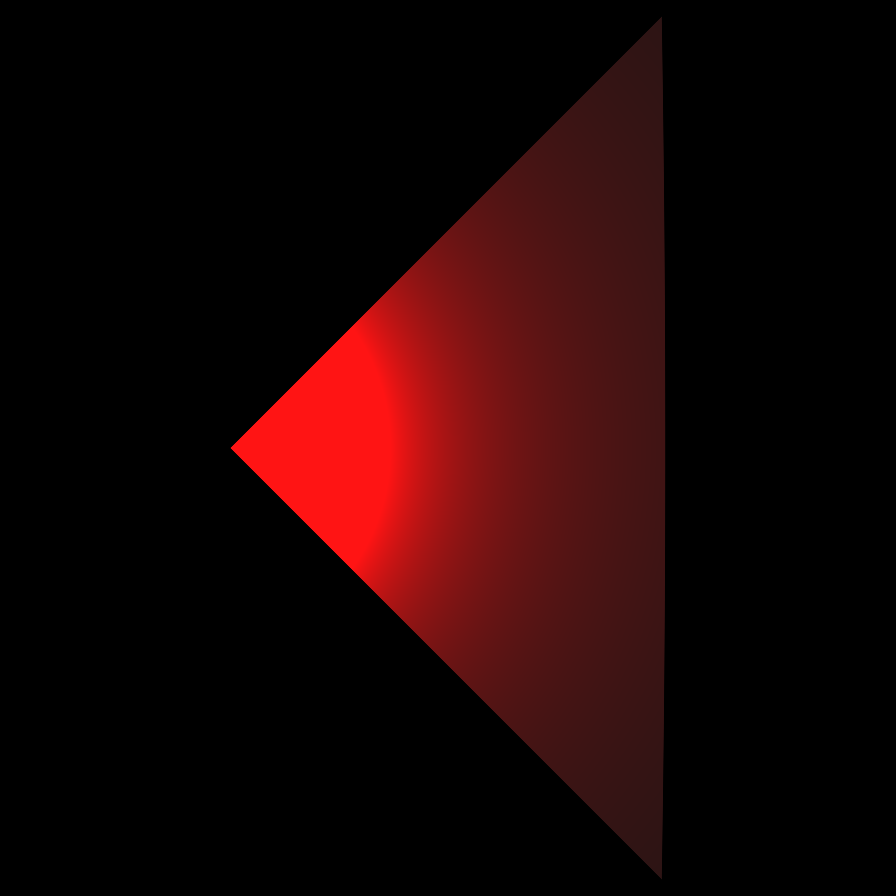
A WebGL 2 fragment shader for this background:

```glsl
#version 300 es
precision highp float;
// A red wedge of light opening to the right on black. The wedge is a distance
// function: two straight sides and a faintly bowed end. Its glow falls off with
// the inverse square of the distance to a source hidden behind the tip.

uniform vec2 u_resolution;
out vec4 outColor;

const vec2  TIP         = vec2(0.2572, 0.5);   // sharp end of the wedge
const float HALF_ANGLE  = 0.7854;              // opening to each side, radians
const float END_X       = 0.7425;              // far end on the axis
const float END_BOW     = 0.017;               // how far the end curves back
const vec2  SOURCE      = vec2(0.203, 0.5);    // centre of the glow
const float CORE_RADIUS = 0.233;               // full brightness inside this
const vec3  AMBIENT     = vec3(0.078);         // base tone of the lit surface
const vec3  GLOW        = vec3(0.922, 0.0, 0.0);

// Signed distance to the wedge, negative inside.
float wedgeDistance(vec2 p) {
    vec2 q = vec2(p.x - TIP.x, abs(p.y - TIP.y));
    float side = q.y * cos(HALF_ANGLE) - q.x * sin(HALF_ANGLE);
    float end = p.x - (END_X - END_BOW * q.y * q.y);
    return max(side, end);
}

// Inverse square falloff, held at one within the core.
float glowStrength(vec2 p) {
    float ratio = CORE_RADIUS / max(distance(p, SOURCE), CORE_RADIUS);
    return ratio * ratio;
}

void main() {
    // Square canvas units, centred on the shorter side.
    float size = min(u_resolution.x, u_resolution.y);
    vec2 p = (gl_FragCoord.xy - 0.5 * u_resolution) / size + 0.5;

    float pixel = 1.0 / size;
    float coverage = 1.0 - smoothstep(-0.5 * pixel, 0.5 * pixel, wedgeDistance(p));
    vec3 light = AMBIENT + GLOW * glowStrength(p);

    outColor = vec4(light * coverage, 1.0);
}
```
